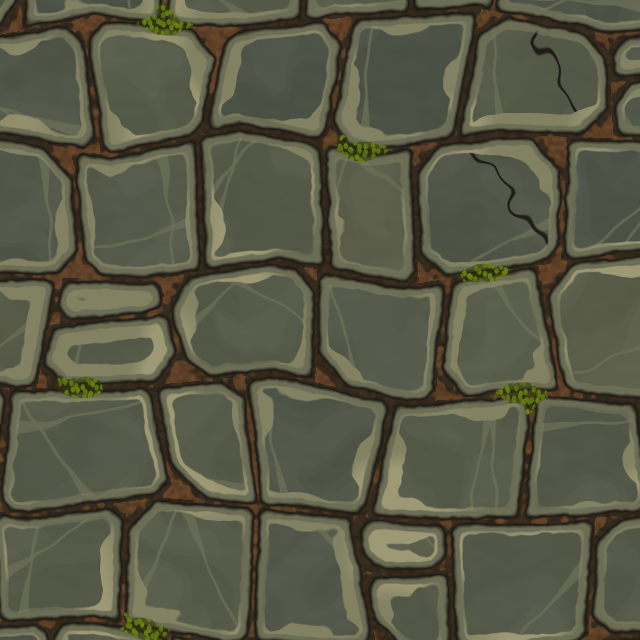
This texture is drawn by a WebGL 1 fragment shader. Its source:

```glsl
precision highp float;
// Irregular grey-olive paving stones with pale bevels, brown earth joints and moss.

uniform vec2 u_resolution;

const float STONES = 5.2;        // stones across the canvas
const float ROW_WAVE = 0.34;     // bend of the horizontal joints
const float JOINT_SHIFT = 0.42;  // spread of the vertical joints
const float JOINT_LEAN = 0.24;
const float HALF_GAP = 0.031;
const float CHAMFER = 0.27;
const float BEVEL = 0.058;
const float SPLIT_SHARE = 0.16;  // stones cut into two flat ones
const float CRACK_SHARE = 0.12;
const float MOSS_SHARE = 0.42;
const float LEAF_SCALE = 20.0;

const vec3 FACE = vec3(0.33, 0.35, 0.29);
const vec3 FACE_COOL = vec3(0.285, 0.31, 0.27);
const vec3 FACE_WARM = vec3(0.37, 0.38, 0.29);
const vec3 RIM = vec3(0.42, 0.43, 0.335);
const vec3 CHIP = vec3(0.51, 0.51, 0.39);
const vec3 GLINT = vec3(0.62, 0.60, 0.46);
const vec3 SOIL = vec3(0.20, 0.16, 0.11);
const vec3 SHADE = vec3(0.12, 0.11, 0.085);
const vec3 CLAY = vec3(0.37, 0.25, 0.15);
const vec3 MOSS_DARK = vec3(0.17, 0.21, 0.04);
const vec3 MOSS_LIGHT = vec3(0.43, 0.52, 0.07);

float hash(vec2 p) {
  return fract(sin(dot(p, vec2(127.1, 311.7))) * 43758.5453);
}

float noise(vec2 p) {
  vec2 i = floor(p), f = fract(p);
  f = f * f * (3.0 - 2.0 * f);
  return mix(mix(hash(i), hash(i + vec2(1, 0)), f.x),
             mix(hash(i + vec2(0, 1)), hash(i + vec2(1, 1)), f.x), f.y);
}

// Height of horizontal joint k: straight runs between jittered nodes.
float rowLine(float k, float x) {
  float s = x * 0.95 + hash(vec2(k, 3.7));
  float i = floor(s);
  return k + ROW_WAVE * (mix(hash(vec2(i, k)), hash(vec2(i + 1.0, k)), s - i) - 0.5);
}

// Position of vertical joint j in a row, leaning with height t.
float jointLine(float j, float row, float t) {
  float shift = JOINT_SHIFT * (hash(vec2(j, row + 41.3)) - 0.5);
  float lean = JOINT_LEAN * (hash(vec2(j, row + 87.9)) - 0.5);
  return j + hash(vec2(row, 9.2)) + shift + lean * (2.0 * t - 1.0);
}

float smoothMin(float a, float b, float k) {
  float h = max(k - abs(a - b), 0.0) / k;
  return min(a, b) - h * h * k * 0.25;
}

// Coverage of small round moss leaves.
float leaves(vec2 p) {
  vec2 cell = floor(p);
  float nearest = 1.0;
  for (int y = -1; y <= 1; y++)
    for (int x = -1; x <= 1; x++) {
      vec2 c = cell + vec2(x, y);
      vec2 away = p - c - vec2(hash(c), hash(c + 17.3));
      nearest = min(nearest, length(away * vec2(1.0, 0.75)));
    }
  return 1.0 - smoothstep(0.28, 0.48, nearest);
}

void main() {
  float px = STONES / u_resolution.y;
  vec2 p = gl_FragCoord.xy * px + vec2(11.0, 7.0);

  // Find the row, then the stone within it
  float row = floor(p.y);
  if (p.y < rowLine(row, p.x)) row -= 1.0;
  else if (p.y > rowLine(row + 1.0, p.x)) row += 1.0;
  float low = rowLine(row, p.x), high = rowLine(row + 1.0, p.x);
  float t = (p.y - low) / (high - low);
  float col = floor(p.x - hash(vec2(row, 9.2)));
  if (p.x < jointLine(col, row, t)) col -= 1.0;
  else if (p.x > jointLine(col + 1.0, row, t)) col += 1.0;
  float left = jointLine(col, row, t), right = jointLine(col + 1.0, row, t);
  vec2 id = vec2(col, row);
  if (hash(id + 5.5) < SPLIT_SHARE) {
    float cut = mix(low, high, 0.35 + 0.3 * hash(id + 6.5)) + 0.12 * (p.x - left - 0.5);
    if (p.y > cut) { low = cut; id += 0.37; } else high = cut;
  }

  // Distance inside the stone, with cut corners and a rough outline
  vec4 side = vec4(p.x - left, p.y - low, right - p.x, high - p.y);
  vec4 cutSize = vec4(hash(id + 1.1), hash(id + 2.2), hash(id + 3.3), hash(id + 4.4));
  vec4 corner = (side + side.yzwx - CHAMFER * cutSize * cutSize) * 0.707;
  float d = smoothMin(min(side.x, side.z), min(side.y, side.w), 0.06);
  d = smoothMin(d, min(min(corner.x, corner.y), min(corner.z, corner.w)), 0.03) - HALF_GAP;
  d += 0.025 * (noise(p * 7.0) - 0.5) + 0.012 * (noise(p * 22.0) - 0.5);

  // Painted face with soft-edged blotches
  float blotch = noise(p * 3.0 + 2.0 * noise(p * 2.0) + id * 7.0);
  float patches = 0.5 * smoothstep(0.38, 0.48, blotch) + 0.5 * smoothstep(0.6, 0.68, blotch);
  vec3 stone = mix(FACE, mix(FACE_COOL, FACE_WARM, hash(id + 8.1)), 0.65);
  stone += 0.025 * (patches - 0.4) + 0.012 * (noise(p * vec2(9.0, 14.0)) - 0.5);

  // Tapering pale veins and a rare dark crack
  vec2 q = p - 0.5 * vec2(left + right, low + high);
  for (int k = 0; k < 2; k++) {
    float seed = float(k) * 3.1;
    float a = 6.2832 * hash(id + 12.0 + seed);
    vec2 n = vec2(cos(a), sin(a));
    float across = dot(q, n) - 0.16 - 0.2 * hash(id + 14.0 + seed) + 0.05 * (noise(p * 5.0) - 0.5);
    float width = 0.005 + 0.09 * max(0.0, dot(q, vec2(-n.y, n.x)) - 0.05);
    float vein = 1.0 - smoothstep(width, width + 1.5 * px, abs(across));
    stone = mix(stone, RIM, vein * 0.8 * step(0.45, hash(id + 16.0 + seed)));
  }
  float crack = abs(q.x * 0.8 + q.y * 0.6 - 0.15 + 0.16 * (noise(p * 6.0) - 0.5));
  crack = (1.0 - smoothstep(0.004, 0.008 + 1.5 * px, crack)) * step(hash(id + 21.0), CRACK_SHARE);
  stone = mix(stone, SHADE, crack);

  // Bevel: chipped bright line inside a duller rim
  float wear = noise(p * 2.6 + 31.0);
  float chipEnd = BEVEL + 0.014 + 0.085 * smoothstep(0.58, 0.85, wear) + 0.012 * noise(p * 12.0);
  float chip = 1.0 - smoothstep(chipEnd - px, chipEnd + px, d);
  vec3 edge = mix(CHIP, GLINT, smoothstep(0.5, 0.8, noise(p * 1.7 + 5.0)));
  stone = mix(stone, edge, chip * (0.4 + 0.6 * smoothstep(0.2, 0.6, wear)));
  vec3 rim = mix(SHADE, RIM, smoothstep(-0.01, 0.03, d));
  stone = mix(rim, stone, smoothstep(BEVEL - 0.012, BEVEL + 0.006, d));

  // Earth joints, with clay gathered where they widen
  vec3 earth = mix(SHADE, SOIL, smoothstep(0.0, 0.025, -d));
  float clay = 0.55 * noise(p * 1.8 + 60.0) + 0.45 * noise(p * 17.0) + 4.0 * (-d - HALF_GAP);
  earth = mix(earth, CLAY, smoothstep(0.54, 0.68, clay) * smoothstep(0.008, 0.025, -d));
  earth *= 0.85 + 0.3 * noise(p * 30.0);
  vec3 color = mix(earth, stone, smoothstep(-px, px, d));

  // Moss clumps sitting on the horizontal joints
  float k = floor(p.y + 0.5), slot = floor(p.x / 1.6);
  float mossX = (slot + 0.25 + 0.5 * hash(vec2(slot, k + 70.0))) * 1.6;
  vec2 m = p - vec2(mossX, rowLine(k, mossX));
  float clump = 1.0 - length(m * vec2(4.2, 5.5)) - 7.0 * max(d, 0.0) + 0.5 * (noise(p * 14.0) - 0.5);
  clump = smoothstep(0.1, 0.25, clump) * step(hash(vec2(slot, k + 90.0)), MOSS_SHARE);
  float leaf = leaves(p * LEAF_SCALE);
  vec3 moss = mix(MOSS_DARK, MOSS_LIGHT, leaf * (0.6 + 0.4 * noise(p * 25.0)));
  color = mix(color, moss, clump * (0.55 + 0.45 * leaf));

  gl_FragColor = vec4(color, 1.0);
}
```
